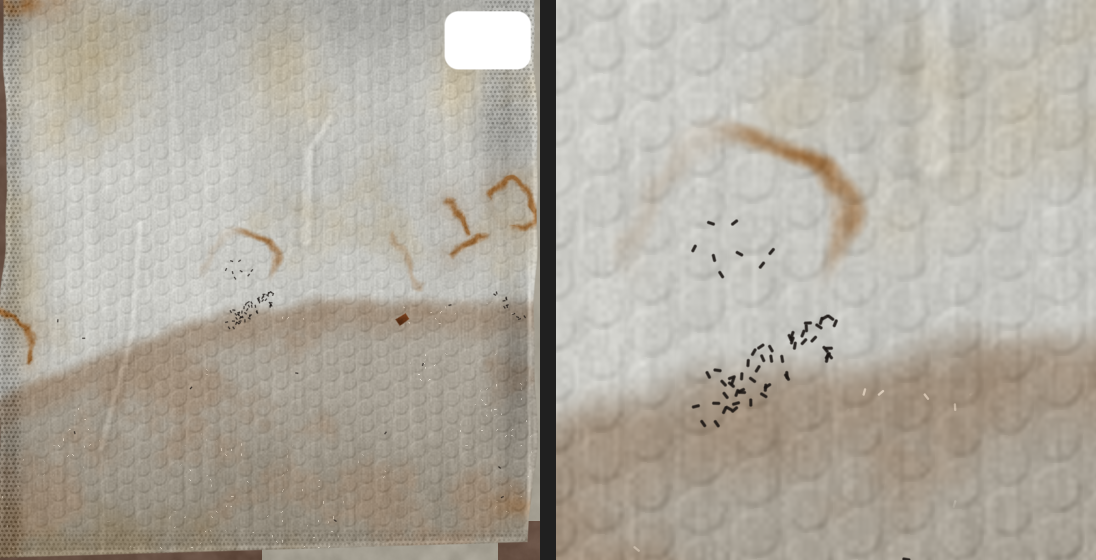
Left, the full canvas; right, a detail of the centre.
Give the GLSL for this texture, as a Shadertoy shader.

```glsl
// A stained, embossed paper towel: pale dry paper above, damp tan paper below.
// Noise-warped distances give the stains, a staggered grid the embossing,
// and hashes scatter the dark specks and bright glints.

float hash(vec2 p) { return fract(sin(dot(p, vec2(127.1, 311.7))) * 43758.5453); }

float noise(vec2 p) {
    vec2 i = floor(p), f = fract(p);
    f = f * f * (3.0 - 2.0 * f);
    return mix(mix(hash(i), hash(i + vec2(1, 0)), f.x),
               mix(hash(i + vec2(0, 1)), hash(i + 1.0), f.x), f.y);
}

float fbm(vec2 p) {
    float sum = 0.0, amp = 0.5;
    for (int i = 0; i < 5; i++) {
        sum += amp * noise(p);
        p = mat2(1.6, 1.2, -1.2, 1.6) * p + 7.3;
        amp *= 0.5;
    }
    return sum;
}

float segment(vec2 p, vec2 a, vec2 b) {
    vec2 d = b - a;
    return length(p - a - d * clamp(dot(p - a, d) / dot(d, d), 0.0, 1.0));
}

float blob(vec2 p, float x, float y, float w, float h) {
    vec2 d = (p - vec2(x, y)) / vec2(w, h);
    return exp(-dot(d, d));
}

// Staggered columns of pressed discs, lit from the upper left
float emboss(vec2 p) {
    vec2 g = p / 0.0305;
    g.y += 0.5 * mod(floor(g.x), 2.0);
    vec2 q = fract(g) - 0.5;
    float d = length(q), rim = smoothstep(0.12, 0.0, abs(d - 0.43));
    return rim * (dot(q / max(d, 0.01), vec2(-0.6, 0.8)) * 0.045 - 0.012);
}

// Pinholes of the hem
float mesh(vec2 p) {
    vec2 g = p / 0.008;
    g.x += 0.5 * mod(floor(g.y), 2.0);
    return smoothstep(0.42, 0.15, length(fract(g) - 0.5));
}

void mainImage(out vec4 fragColor, in vec2 fragCoord) {
    vec2 p = fragCoord / iResolution.y;
    float px = 1.0 / iResolution.y;
    float cloud = fbm(p * 6.0), grain = fbm(p * 38.0 + 4.0);
    vec2 warp = vec2(fbm(p * 22.0), fbm(p * 22.0 + 31.0)) - 0.48;
    vec2 w = p + 0.035 * warp;

    // Dry and damp paper, split by a rising tide line
    float tide = 0.465 - 0.17 * pow(max(0.0, 1.0 - p.x / 0.6), 1.7);
    float depth = tide - p.y + 0.035 * (cloud - 0.5) + 0.02 * warp.y;
    float damp = smoothstep(-0.015, 0.025, depth);
    vec3 dry = vec3(0.775, 0.775, 0.755) + 0.13 * (cloud - 0.48);
    vec3 wet = mix(vec3(0.57, 0.54, 0.485), vec3(0.665, 0.64, 0.595), smoothstep(0.0, 0.4, p.y + 0.3 * (cloud - 0.5)));
    vec3 col = mix(dry, wet, damp);
    float tan1 = smoothstep(0.085, 0.03, depth) * (0.4 + 0.5 * grain);
    float tan2 = 0.7 * smoothstep(0.48, 0.72, fbm(p * 9.0 + 15.0));
    col = mix(col, vec3(0.61, 0.525, 0.44), damp * max(tan1, tan2));

    // Soft shadows and faint yellowing
    col *= 1.0 - 0.17 * blob(p, 0.9, 0.78, 0.05, 0.12) - 0.22 * blob(p, 0.92, 0.33, 0.035, 0.17);
    col *= 1.0 - 0.12 * smoothstep(0.82, 1.0, p.y) - 0.16 * smoothstep(0.07, 0.0, p.x);
    float yellow = 0.5 * smoothstep(0.5, 0.72, fbm(p * 5.0 + 21.0))
        + 0.6 * blob(w, 0.82, 0.86, 0.04, 0.08) + 0.6 * blob(w, 0.13, 0.88, 0.1, 0.09)
        + 0.5 * blob(w, 0.5, 0.88, 0.06, 0.1) + 0.5 * blob(w, 0.04, 0.5, 0.04, 0.12);
    col = mix(col, col * vec3(0.96, 0.88, 0.72), min(yellow, 1.0));

    // Rust stains: corners, broken ring, side drip and looping trail
    vec2 r = w - vec2(0.43, 0.53), hook = w - vec2(0.912, 0.632);
    float arc = smoothstep(0.2, 0.9, dot(normalize(r), vec2(0.85, 0.53)));
    float rust = smoothstep(0.013, 0.0, abs(length(r) - 0.061)) * (0.15 + 0.8 * arc) * smoothstep(-0.04, 0.0, r.y);
    rust += 0.9 * blob(w, 0.02, 1.0, 0.09, 0.035) + 0.5 * blob(w, 0.92, 0.09, 0.04, 0.02);
    float trail = max(abs(length(hook) - 0.043), -0.5 * (hook.x + hook.y) - 0.008);
    trail = min(trail, segment(w, vec2(0.8, 0.64), vec2(0.833, 0.583)));
    trail = min(trail, segment(w, vec2(0.87, 0.583), vec2(0.807, 0.547)));
    trail = min(trail, segment(w, vec2(0, 0.44), vec2(0.05, 0.42)));
    trail = min(trail, segment(w, vec2(0.05, 0.42), vec2(0.055, 0.36)));
    rust += smoothstep(0.01, 0.0, trail) + 0.3 * exp(-trail * 50.0);
    rust += 0.4 * smoothstep(0.012, 0.0, segment(w, vec2(0.7, 0.58), vec2(0.75, 0.49)));
    col = mix(col, vec3(0.56, 0.35, 0.14), clamp(rust * (0.25 + 0.95 * grain), 0.0, 0.85));

    // Embossing, fibres, hems and long creases
    col += emboss(p + 0.006 * noise(p * 13.0)) * (0.5 + 0.9 * cloud);
    col += 0.05 * (noise(p * vec2(330, 45)) + noise(p * 300.0) - 1.0) + 0.03 * (noise(p * vec2(110, 7)) - 0.5);
    float hem = smoothstep(0.045, 0.03, p.x) + smoothstep(0.85, 0.88, p.x) * smoothstep(0.68, 0.8, p.y)
        + 0.5 * smoothstep(0.06, 0.045, p.y);
    col -= 0.13 * mesh(p) * min(hem, 1.0);
    float crease = segment(p, vec2(0.545, 0.57), vec2(0.55, 0.73)) - 0.004;
    crease = min(crease, segment(p, vec2(0.55, 0.73), vec2(0.59, 0.79)));
    crease = min(crease, segment(p, vec2(0.25, 0.6), vec2(0.235, 0.4)));
    crease = min(crease, segment(p, vec2(0.235, 0.4), vec2(0.18, 0.2)));
    col += 0.055 * smoothstep(0.008, 0.0, crease) - 0.025 * smoothstep(0.008, 0.0, abs(crease - 0.01));
    col += 0.1 * smoothstep(0.006, 0.0, abs(p.x - 0.945)) * smoothstep(0.6, 0.45, p.y);

    // Glints on the damp part
    vec2 cell = floor(p * 110.0);
    float turn = 6.28 * hash(cell + 3.0);
    float glint = smoothstep(0.12, 0.03, segment(fract(p * 110.0) - 0.5, vec2(0), 0.35 * vec2(cos(turn), sin(turn))));
    col += 0.22 * glint * step(0.9, hash(cell)) * damp * smoothstep(0.45, 0.6, fbm(p * 8.0 + 40.0));

    // Dark specks: a slanted swarm, two small groups and strays
    for (int i = 0; i < 84; i++) {
        float k = float(i), a = 6.28 * hash(vec2(k, 3));
        vec2 h = vec2(hash(vec2(k, 1)), hash(vec2(k, 2)));
        vec2 c = vec2(0.405 + 0.09 * h.x, 0.41 + 0.045 * h.x + 0.032 * h.y);
        if (i > 52) c = vec2(0.4, 0.49) + 0.05 * h;
        if (i > 60) c = vec2(0.88 + 0.06 * h.x, 0.465 - 0.045 * h.x + 0.02 * h.y);
        if (i > 72) c = vec2(0.05, 0.06) + vec2(0.85, 0.4) * h;
        float d = segment(p, c, c + 0.003 * vec2(cos(a), sin(a))) - 0.0009;
        col = mix(col, vec3(0.1, 0.08, 0.07), 0.9 * smoothstep(px, -px, d));
    }

    // Brown chip
    vec2 chip = abs(mat2(0.83, -0.56, 0.56, 0.83) * (p - vec2(0.719, 0.43))) - vec2(0.012, 0.008);
    col = mix(col, vec3(0.6, 0.31, 0.13) * (0.3 + grain), smoothstep(px, -px, max(chip.x, chip.y) + 0.004 * grain));

    // Outer edges over a brown table
    float wave = 0.008 * (noise(p.yy * 9.0) - 0.5);
    float left = 0.012 * smoothstep(0.3, 0.65, p.y) - 0.003 + wave - p.x;
    float right = p.x - 0.957 + 0.012 * smoothstep(0.2, 0.07, p.y) - wave;
    float outside = max(max(left, right), 0.004 + 0.03 * p.x - p.y);
    float sheet = step(left, right) * (p.y > 0.07 ? 1.0 : step(p.x, 0.89));
    vec3 under = mix(vec3(0.4, 0.31, 0.26), vec3(0.65, 0.63, 0.58), sheet) + 0.12 * (grain - 0.5);
    col += 0.07 * smoothstep(0.007, 0.0, abs(outside + 0.005));
    col = mix(col, under, smoothstep(-px, px, outside));

    // Blank white label
    vec2 b = abs(p - vec2(0.871, 0.928)) - vec2(0.052, 0.027);
    col = mix(col, vec3(1), smoothstep(px, -px, length(max(b, 0.0)) - 0.025));
    fragColor = vec4(clamp(col, 0.0, 1.0), 1);
}
```
